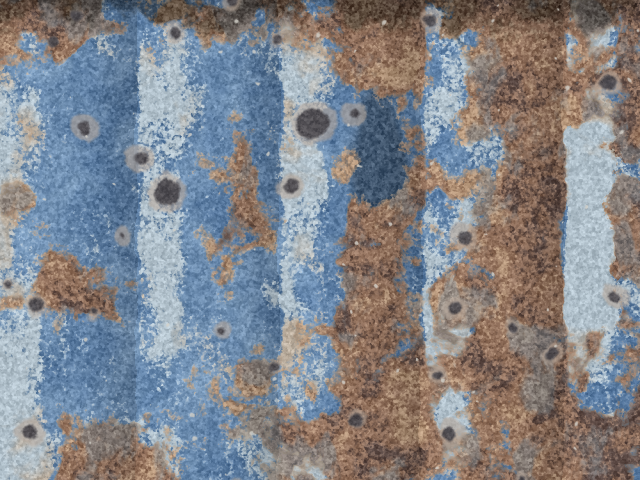
A WebGL 2 fragment shader for this texture:

```glsl
#version 300 es
precision highp float;
// Weathered corrugated sheet: blue paint worn to pale primer and eaten by rust.
// Layered cellular noise, biased by soft blobs and by the ridge position, picks
// paint, primer or rust; scattered round spots add pits and chips on top.
uniform vec2 u_resolution;
out vec4 fragColor;

const float RIDGE_START = 0.283;
const float RIDGE_PERIOD = 0.297;

// Three random values in 0..1 for one integer cell
vec3 hash3(vec2 cell, float seed) {
  uvec3 v = uvec3(ivec3(vec3(cell, seed))) * 1664525u + 1013904223u;
  v.x += v.y * v.z; v.y += v.z * v.x; v.z += v.x * v.y;
  v ^= v >> 16u;
  v.x += v.y * v.z; v.y += v.z * v.x; v.z += v.x * v.y;
  return vec3(v >> 8u) / 16777216.0;
}

// Smooth cellular noise: each jittered point spreads its own value, -0.5..0.5
float cellNoise(vec2 p, float seed) {
  vec2 cell = floor(p);
  vec2 sum = vec2(0.0);
  for (int j = -1; j <= 1; j++)
    for (int i = -1; i <= 1; i++) {
      vec2 c = cell + vec2(i, j);
      vec3 h = hash3(c, seed);
      vec2 d = c + h.xy - p;
      sum += exp(-7.0 * dot(d, d)) * vec2(h.z, 1.0);
    }
  return sum.x / sum.y - 0.5;
}

float layered(vec2 p, float seed) {
  float total = 0.0, weight = 1.0;
  for (int k = 0; k < 5; k++) {
    total += weight * cellNoise(p, seed + float(k));
    p = mat2(1.68, 1.26, -1.26, 1.68) * p + 7.3;
    weight *= 0.56;
  }
  return total;
}

// Distance to the nearest scattered spot, negative inside
float spots(vec2 p, float scale, float chance, float radius, float seed) {
  vec2 cell = floor(p * scale);
  float nearest = 1.0;
  for (int j = -1; j <= 1; j++)
    for (int i = -1; i <= 1; i++) {
      vec2 c = cell + vec2(i, j);
      vec3 h = hash3(c, seed);
      float size = radius * mix(0.3, 1.0, fract(h.z * 57.0));
      if (h.z < chance) nearest = min(nearest, length((c + h.xy) / scale - p) - size);
    }
  return nearest;
}

float blob(vec2 p, vec2 centre, vec2 radius) {
  vec2 d = (p - centre) / radius;
  return exp(-dot(d, d));
}

float box(vec2 p, vec2 centre, vec2 halfSize, float soft) {
  vec2 d = smoothstep(vec2(-soft), vec2(soft), halfSize - abs(p - centre));
  return d.x * d.y;
}

void main() {
  vec2 p = gl_FragCoord.xy / u_resolution.y;
  float px = 1.0 / u_resolution.y;
  vec2 q = p + 0.008 * vec2(sin(p.y * 23.0 + 3.0 * sin(p.x * 17.0)),
                            sin(p.x * 29.0 + 2.0 * sin(p.y * 19.0)));

  // Noise layers, coarse to fine
  float broad = layered(q * 6.0, 1.0);
  float mottle = layered(q * 15.0, 11.0);
  float patchy = layered(q * vec2(12.0, 8.0), 21.0);
  float grain = cellNoise(p * 150.0, 31.0) + 0.8 * cellNoise(p * 270.0, 32.0);

  // Corrugation: a worn strip starts at each ridge
  float phase = fract((p.x + 0.008 * mottle - RIDGE_START) / RIDGE_PERIOD);
  float strip = smoothstep(0.0, 0.04, phase) * (1.0 - smoothstep(0.26, 0.42, phase));
  float right = smoothstep(0.64, 0.76, p.x);

  // Where rust has taken hold
  float window = box(p + 0.03 * vec2(mottle, broad), vec2(1.224, 0.53), vec2(0.045, 0.21), 0.025);
  float inky = blob(q, vec2(0.79, 0.68), vec2(0.055, 0.13));
  float bias = mix(-0.52, 0.38, right) - 0.24 * strip * right
    + 0.85 * blob(q, vec2(0.50, 0.58), vec2(0.11, 0.19))
    + 0.90 * blob(q, vec2(0.155, 0.36), vec2(0.08, 0.13))
    + 0.60 * smoothstep(0.27, 0.08, p.y) * smoothstep(0.08, 0.15, p.x) * (1.0 - right)
    + 0.60 * smoothstep(0.84, 0.98, p.y) * (1.0 - right)
    - 1.1 * window - 0.65 * inky;
  float rust = smoothstep(-0.10, 0.13, bias + 0.9 * broad + 0.45 * mottle + 0.12 * grain);

  // Paint, worn through to primer
  float tone = clamp(0.5 + 0.7 * mottle + 0.5 * broad, 0.0, 1.0);
  vec3 paint = mix(vec3(0.34, 0.47, 0.62), vec3(0.53, 0.65, 0.77), tone);
  paint = mix(paint, vec3(0.25, 0.33, 0.42), 0.9 * smoothstep(0.15, 0.55, inky));
  float corner = blob(p, vec2(0.03, 0.06), vec2(0.12, 0.13));
  float worn = smoothstep(0.0, 0.35, 0.45 * strip + 0.75 * patchy + 0.3 * grain
    - 0.25 + 0.12 * right + 0.6 * corner + window - 0.8 * inky);
  float warm = smoothstep(-0.2, 0.35, broad + 0.35 * (p.x - 0.7) + 0.5 * corner - 0.8 * window);
  vec3 primer = mix(vec3(0.67, 0.73, 0.77), vec3(0.71, 0.66, 0.60), warm);
  vec3 color = mix(paint, primer, worn);

  // Rust: dark to tan, with grey scale and an ochre rim
  float heat = clamp(0.5 + 0.75 * mottle + 0.3 * grain - 0.12 * smoothstep(1.0, 1.3, p.x), 0.0, 1.0);
  vec3 iron = mix(vec3(0.38, 0.31, 0.29), vec3(0.57, 0.44, 0.36), smoothstep(0.0, 0.5, heat));
  iron = mix(iron, vec3(0.70, 0.58, 0.47), smoothstep(0.5, 1.0, heat));
  iron = mix(iron, vec3(0.50, 0.51, 0.52), 0.65 * smoothstep(0.05, 0.45, patchy));
  color = mix(color, iron, rust);
  color = mix(color, vec3(0.69, 0.59, 0.47), 1.2 * rust * (1.0 - rust));

  // Fold shading, grime along the top and surface grain
  color *= 1.0 - 0.13 * smoothstep(0.6, 1.0, phase) + 0.03 * strip;
  color *= 1.0 - 0.45 * smoothstep(0.93, 1.0, p.y + 0.08 * mottle);
  color += 0.14 * grain;

  // Pits with pale rims, then small bright chips
  vec2 rough = p + 0.012 * vec2(mottle, patchy);
  float pit = spots(rough, 8.0, 0.3, 0.016, 41.0);
  pit = min(pit, length(rough - vec2(0.65, 0.743)) - 0.032);
  pit = min(pit, length(rough - vec2(0.347, 0.60)) - 0.028);
  color = mix(color, vec3(0.72, 0.66, 0.61), 0.6 * smoothstep(0.014, 0.004, pit + 0.02 * broad));
  color = mix(color, vec3(0.28, 0.27, 0.29) + 0.1 * grain, 0.9 * smoothstep(2.0 * px, -2.0 * px, pit));
  float chip = spots(rough, 22.0, 0.16, 0.0045, 51.0);
  color = mix(color, vec3(0.83, 0.82, 0.79), 0.8 * smoothstep(px, -px, chip));

  fragColor = vec4(clamp(color, 0.0, 1.0), 1.0);
}
```
